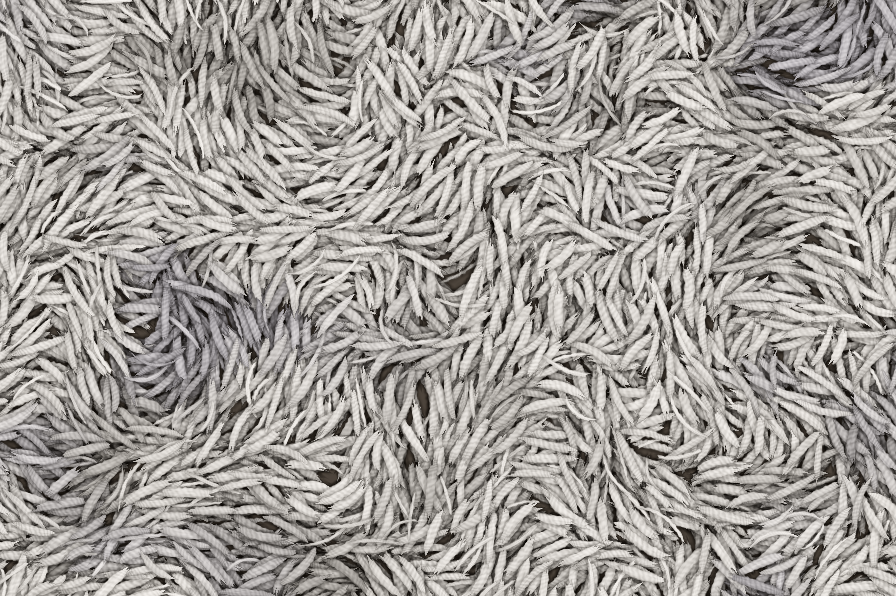
A WebGL 1 fragment shader for this texture:

```glsl
precision highp float;
// Shaggy rug of short twisted yarns in pale warm grey with darker clumps.
// Layers of jittered grid cells each hold one bent yarn that follows a smooth
// flow field; yarns are painted from deep to top, each shading what lies below.

uniform vec2 u_resolution;

#define LAYERS 17
#define CELL 0.07
#define YARN_LENGTH 0.056
#define YARN_WIDTH 0.0074
#define BEND 0.011
#define FLOW_SCALE 6.0
#define FLOW_TURN 5.0
#define STRAY 1.0
#define TWIST 0.78
#define SHADOW 0.44
#define FRAY 0.020
#define EXPOSURE 2.1

vec3 hash3(vec2 p) {
  vec3 q = fract(p.xyx * vec3(0.1031, 0.1030, 0.0973));
  q += dot(q, q.yxz + 33.33);
  return fract((q.xxy + q.yzz) * q.zyx);
}

float noise(vec2 p) {
  vec2 i = floor(p), f = fract(p);
  f = f * f * (3.0 - 2.0 * f);
  float low = mix(hash3(i).x, hash3(i + vec2(1.0, 0.0)).x, f.x);
  float high = mix(hash3(i + vec2(0.0, 1.0)).x, hash3(i + 1.0).x, f.x);
  return mix(low, high, f.y);
}

// Share of soiled, darker pile: ragged bands, more at the upper left
float darkPatch(vec2 p) {
  float n = 0.5 * noise(p * vec2(2.6, 4.4) + 11.0) + 0.5 * noise(p * vec2(7.0, 11.0) + 41.0);
  return smoothstep(0.46, 0.80, n + 0.10 * (p.y - 0.66 * p.x));
}

// Paint one yarn over the colour found below it
vec3 paintYarn(vec3 below, vec2 p, vec2 center, vec3 rnd, vec3 rnd2, float depth, float pixel) {
  float angle = 0.25 + FLOW_TURN * (noise(center * FLOW_SCALE + 5.0) - 0.5)
              + STRAY * (rnd.z - 0.5);
  vec2 dir = vec2(cos(angle), sin(angle));
  vec2 offset = p - center;
  vec2 q = vec2(dot(offset, dir), dot(offset, vec2(-dir.y, dir.x)));

  // Bent body, tapered towards both ends
  float thin = step(0.85, rnd2.x);
  float halfLength = YARN_LENGTH * mix(0.68, 1.0, rnd2.y);
  float along = clamp(q.x / halfLength, -1.0, 1.0);
  float bend = BEND * (2.0 * rnd2.z - 1.0) * (1.0 + 0.6 * thin);
  q.y -= bend * (along * along - 0.4);
  float slope = 2.0 * bend * along / halfLength;
  q.y *= inversesqrt(1.0 + slope * slope);
  float width = YARN_WIDTH * mix(0.75, 1.12, rnd.x) * mix(1.0, 0.45, thin);
  width *= 1.0 - 0.4 * smoothstep(0.3, 1.0, abs(along));
  if (abs(q.y) > width + 0.012) return below;

  // Ragged outline: ends split into fibres, sides are fuzzy
  vec2 lot = 90.0 * rnd.xy + 50.0;
  float split = FRAY * noise(vec2(q.y * 420.0, 0.0) + lot);
  float fuzz = noise(q * vec2(190.0, 260.0) + lot.yx) - 0.5;
  float beyond = max(abs(q.x) - halfLength + width + split, 0.0);
  float d = length(vec2(beyond, q.y)) - width + 0.0034 * fuzz;

  // Contact shadow on the pile beneath
  float halo = smoothstep(0.009, -0.001, d);
  below *= 1.0 - SHADOW * halo * mix(1.0, 0.6, thin);
  float cover = smoothstep(0.9 * pixel, -0.9 * pixel, d);
  if (cover <= 0.0) return below;

  // Round body, plied twist and fine fibres
  float across = clamp(q.y / width, -1.0, 1.0);
  float body = 0.60 + 0.40 * sqrt(1.0 - across * across);
  body += 0.10 * across * dir.x;
  float ply = sin(6.2832 * (TWIST * q.x / width + 0.45 * across + rnd.y) + 2.4 * fuzz);
  float groove = (0.5 - 0.5 * ply) * (1.0 - 0.7 * thin) * mix(0.5, 1.0, rnd2.x);
  float fibre = noise(vec2(q.x * 90.0, across * 3.0) + lot);
  float root = mix(0.70, 1.0, smoothstep(-1.0, -0.2, along));

  // Pile colour: pale yarn, taupe patches, frayed tips, a few mauve clumps
  float soiled = darkPatch(center);
  float tone = mix(1.03, 0.66, soiled) + 0.24 * (rnd.z - 0.5) + 0.07 * thin;
  tone *= 1.0 - 0.28 * soiled * smoothstep(0.1, 1.0, along);
  float mauve = smoothstep(0.55, 0.8, noise(center * 4.5 + 70.0)) * soiled;
  vec3 tint = mix(vec3(1.018, 1.0, 0.97), vec3(1.0, 0.985, 1.05), mauve);
  float light = body * (1.0 - 0.28 * groove) * (0.84 + 0.30 * fibre) * root * depth;
  return mix(below, tint * tone * light, cover);
}

void main() {
  vec2 p = gl_FragCoord.xy / u_resolution.y;
  float pixel = 1.0 / u_resolution.y;
  vec3 color = vec3(0.16, 0.145, 0.13);

  for (int layer = 0; layer < LAYERS; layer++) {
    float level = float(layer);
    vec2 shift = hash3(vec2(level + 3.0, 17.0)).xy;
    vec2 home = floor(p / CELL + shift);
    float depth = mix(0.5, 1.0, smoothstep(0.0, float(LAYERS) - 3.0, level));
    for (int y = -1; y <= 1; y++) {
      for (int x = -1; x <= 1; x++) {
        vec2 cell = home + vec2(float(x), float(y));
        vec2 seed = cell + vec2(37.0, 59.0) * (level + 1.0);
        vec3 rnd = hash3(seed);
        vec2 center = (cell + rnd.xy - shift) * CELL;
        if (distance(p, center) < CELL) {
          color = paintYarn(color, p, center, rnd, hash3(seed + 211.0), depth, pixel);
        }
      }
    }
  }

  // Soft highlight shoulder and a warm cast in the greys
  color = 1.02 * (1.0 - exp(-EXPOSURE * color)) + vec3(0.010, 0.0, -0.010);
  gl_FragColor = vec4(clamp(color, 0.0, 1.0), 1.0);
}
```
